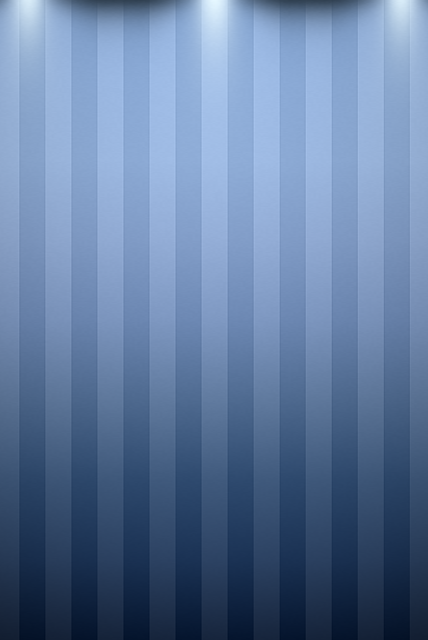
This background is drawn by a Shadertoy shader. Its source:

```glsl
// Blue vertical panelling fading to navy, lit from above by three soft spotlights.

const float STRIPE_PERIOD = 0.1216;   // one dark plus one light stripe, in canvas widths
const float STRIPE_START  = 0.0453;   // left edge of the first dark stripe
const float GROOVE_WIDTH  = 0.0022;
const float GROOVE_DARK   = 0.050;
const float GROOVE_LIGHT  = 0.038;
const float LAMP_CENTRE   = 0.502;
const float LAMP_SPACING  = 0.4355;
const float LAMP_RADIUS   = 0.037;
const float LAMP_REACH    = 0.068;    // in canvas heights
const float SHADE_DEPTH   = 0.028;    // dark band between the lamps
const float GRAIN_AMOUNT  = 0.012;
const vec2  GRAIN_CELLS   = vec2(170.0, 512.0);
const vec3  LAMP_COLOR    = vec3(0.90, 0.97, 1.0);
const vec3  SHADE_COLOR   = vec3(0.17, 0.23, 0.29);
const vec3  DARK_TINT     = vec3(0.068, 0.062, 0.056);  // taken off the dark stripes

// Light-stripe colour at evenly spaced heights, top to bottom.
const int STOPS = 9;
const vec3 WALL[STOPS] = vec3[](
    vec3(0.57, 0.69, 0.86), vec3(0.605, 0.72, 0.885), vec3(0.61, 0.72, 0.88),
    vec3(0.565, 0.665, 0.825), vec3(0.485, 0.585, 0.745), vec3(0.37, 0.47, 0.61),
    vec3(0.245, 0.345, 0.48), vec3(0.17, 0.255, 0.38), vec3(0.085, 0.14, 0.23));

float hash(vec2 p) {
    vec3 q = fract(vec3(p.xyx) * 0.1031);
    q += dot(q, q.yzx + 33.33);
    return fract((q.x + q.y) * q.z);
}

float valueNoise(vec2 p) {
    vec2 i = floor(p), f = fract(p);
    f = f * f * (3.0 - 2.0 * f);
    return mix(mix(hash(i), hash(i + vec2(1, 0)), f.x),
               mix(hash(i + vec2(0, 1)), hash(i + vec2(1, 1)), f.x), f.y);
}

vec3 wallColor(float depth) {
    float s = clamp(depth, 0.0, 1.0) * float(STOPS - 1);
    int i = min(int(s), STOPS - 2);
    return mix(WALL[i], WALL[i + 1], s - float(i));
}

// Smooth-edged line covering the span from a to b.
float span(float x, float a, float b, float aa) {
    return clamp((x - a) / aa + 0.5, 0.0, 1.0)
         * clamp((b - x) / aa + 0.5, 0.0, 1.0);
}

void mainImage(out vec4 fragColor, in vec2 fragCoord) {
    vec2 uv = fragCoord / iResolution.xy;
    float depth = 1.0 - uv.y;
    float aa = 1.0 / iResolution.x;

    // Signed distance to the nearest stripe edge, positive on the light side.
    float cell = fract((uv.x - STRIPE_START) / STRIPE_PERIOD + 0.25);
    float edge = (abs(cell - 0.5) - 0.25) * STRIPE_PERIOD;
    float lightSide = smoothstep(-aa, aa, edge);

    // Wall gradient, stripes and grooves.
    vec3 col = wallColor(depth);
    col -= DARK_TINT * (1.0 - lightSide);
    float lit = mix(1.0, 0.45, smoothstep(0.4, 1.0, depth));
    col -= GROOVE_DARK * lit * span(edge, -GROOVE_WIDTH, 0.0, aa);
    col += GROOVE_LIGHT * lit * span(edge, 0.0, GROOVE_WIDTH, aa);

    // Broad falloff to the sides.
    float side = abs(uv.x - 0.5) * 2.0;
    col *= 1.02 - 0.10 * side * side * (1.0 + smoothstep(0.7, 1.0, depth));

    // Distance to the nearest lamp; shade is deepest halfway between lamps.
    float lampCell = (uv.x - LAMP_CENTRE) / LAMP_SPACING;
    float lampDist = abs(lampCell - round(lampCell)) * LAMP_SPACING;
    float gap = smoothstep(0.02, 0.18, lampDist);
    float shade = exp(-pow(depth / (SHADE_DEPTH * (0.5 + 0.5 * gap)), 1.3)) * sqrt(gap);
    col = mix(col, SHADE_COLOR, 0.95 * shade);

    // Bright core inside a wider, longer halo.
    float strength = mix(1.0, 0.88, min(abs(round(lampCell)), 1.0));
    float spread = LAMP_RADIUS + 0.13 * depth;
    float core = exp(-pow(lampDist / spread, 2.0)) * exp(-pow(depth / LAMP_REACH, 1.3));
    float halo = exp(-pow(lampDist / (spread * 1.9), 2.0)) * exp(-depth / (LAMP_REACH * 2.0));
    col = mix(col, LAMP_COLOR, clamp(strength * (0.84 * core + 0.15 * halo), 0.0, 1.0));

    // Fine grain, woven from wide horizontal threads.
    float grain = valueNoise(uv * GRAIN_CELLS) - 0.5;
    col += GRAIN_AMOUNT * grain * lit;

    fragColor = vec4(clamp(col, 0.0, 1.0), 1.0);
}
```
